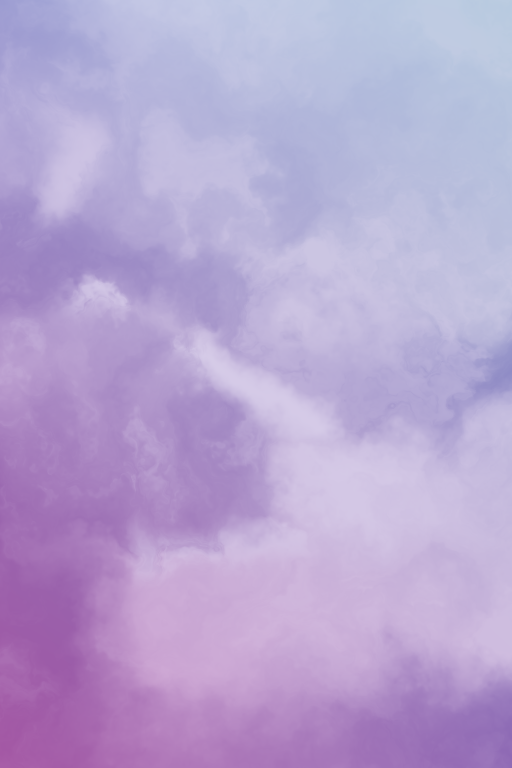
Reproduce this texture procedurally as a Shadertoy shader.

```glsl
#define CLOUD_SCALE 5.5
#define WARP 0.065
#define WISP_SCALE 6.0
#define WISP_DEPTH 0.17
#define HAZE 0.05
#define RIDGE_WIDTH 0.055
#define RIDGE_LIGHT 0.95
#define OCTAVES 6
#define GAIN 0.57

vec3 hash3(vec2 p) {
    vec3 h = fract(vec3(p.xyx) * vec3(0.1031, 0.1030, 0.0973));
    h += dot(h, h.yxz + 33.33);
    return fract((h.xxy + h.yzz) * h.zyx);
}

// Cellular noise: soft, randomly weighted blobs, one per cell
float cellNoise(vec2 p) {
    vec2 cell = floor(p), f = fract(p);
    float sum = 0.0;
    for (int y = -1; y <= 1; y++)
    for (int x = -1; x <= 1; x++) {
        vec2 offset = vec2(x, y);
        vec3 h = hash3(cell + offset + 100.0);
        vec2 d = offset + h.xy - f;
        float k = max(0.0, 1.0 - dot(d, d));
        sum += (2.0 * h.z - 1.0) * k * k * k;
    }
    return sum;
}

float fbm(vec2 p) {
    float sum = 0.0, gain = 1.0;
    for (int i = 0; i < OCTAVES; i++) {
        sum += gain * cellNoise(p);
        p = mat2(1.6, 1.2, -1.2, 1.6) * p + 3.7;
        gain *= GAIN;
    }
    return sum;
}

// Elliptical cloud bank; slope tilts it, soft sets the edge width
float bank(vec2 p, vec2 centre, vec2 radius, float slope, float soft) {
    vec2 d = p - centre;
    d.y -= slope * d.x;
    return 1.0 - smoothstep(1.0 - soft, 1.0 + soft, length(d / radius));
}

// Light falling off around the line from a to b
float glowLine(vec2 p, vec2 a, vec2 b, float width) {
    vec2 ab = b - a;
    float t = clamp(dot(p - a, ab) / dot(ab, ab), 0.0, 1.0);
    return 1.0 - smoothstep(0.0, width, length(p - a - ab * t));
}

vec3 cornerBlend(vec3 bl, vec3 br, vec3 tl, vec3 tr, vec2 t) {
    return mix(mix(bl, br, t.x), mix(tl, tr, t.x), t.y);
}

// Layers one shadow over another without exceeding full shade
float cover(float shade, float amount) {
    return 1.0 - (1.0 - shade) * (1.0 - amount);
}

void mainImage(out vec4 fragColor, in vec2 fragCoord) {
    vec2 uv = fragCoord / iResolution.xy;
    vec2 q = fragCoord / iResolution.y;

    // Turbulent displacement gives the banks their ragged edges
    vec2 swirl = vec2(fbm(q * CLOUD_SCALE), fbm(q * CLOUD_SCALE + 17.3));
    vec2 p = uv + WARP * swirl * vec2(1.2, 0.8);
    float wisps = fbm(q * WISP_SCALE + 0.6 * swirl + 41.0);

    // Shadowed cloud masses
    float body = bank(p, vec2(0.22, 0.435), vec2(0.40, 0.13), -0.12, 0.11);
    float shade = HAZE;
    shade = cover(shade, body * mix(0.66, 0.25, smoothstep(0.40, 0.56, p.y)));
    shade = cover(shade, 0.80 * bank(p, vec2(-0.05, 0.67), vec2(0.24, 0.10), 0.0, 0.6));
    shade = cover(shade, 0.65 * bank(p, vec2(0.0, 0.96), vec2(0.20, 0.13), 0.0, 0.8));
    shade = cover(shade, 0.28 * bank(p, vec2(0.38, 0.81), vec2(0.50, 0.16), -0.1, 0.8));
    shade = cover(shade, 0.45 * bank(p, vec2(0.45, 0.59), vec2(0.32, 0.05), -0.3, 0.5));
    shade = cover(shade, 0.82 * bank(p, vec2(0.95, 0.52), vec2(0.36, 0.075), 0.08, 0.7));
    shade = cover(shade, 0.95 * bank(p, vec2(-0.06, 0.20), vec2(0.28, 0.26), -0.25, 0.5));
    shade = cover(shade, 0.92 * bank(p, vec2(1.0, 0.0), vec2(0.50, 0.10), 0.0, 0.8));
    shade = cover(shade, 0.50 * bank(p, vec2(0.1, -0.02), vec2(0.5, 0.07), 0.0, 0.8));

    // Fine wisps, strongest through the middle of the sky
    float middle = exp(-8.0 * (uv.y - 0.55) * (uv.y - 0.55));
    shade -= WISP_DEPTH * wisps * mix(0.5, 1.0, middle);
    shade = clamp(shade, 0.0, 1.0);

    // Sunlit and shadowed tints drift from magenta to blue
    vec3 lit = cornerBlend(vec3(0.82, 0.62, 0.81), vec3(0.82, 0.72, 0.87),
                           vec3(0.79, 0.79, 0.91), vec3(0.73, 0.80, 0.88), uv);
    vec3 dark = cornerBlend(vec3(0.63, 0.32, 0.63), vec3(0.55, 0.40, 0.70),
                            vec3(0.55, 0.55, 0.79), vec3(0.54, 0.66, 0.83), uv);
    vec3 colour = mix(lit, dark, shade);

    // Bright broken ridge above the central bank, fainter rims elsewhere
    vec2 r = mix(q, p * vec2(q.x / uv.x, 1.0), 0.65);
    float glow = RIDGE_LIGHT * glowLine(r, vec2(0.10, 0.62), vec2(0.43, 0.445), RIDGE_WIDTH);
    glow = max(glow, 0.6 * glowLine(r, vec2(0.18, 0.295), vec2(0.39, 0.305), 0.05));
    glow = max(glow, 0.7 * glowLine(r, vec2(0.05, 0.75), vec2(0.09, 0.81), 0.06));
    glow *= smoothstep(-0.8, 0.3, wisps);
    float opening = bank(p, vec2(0.82, 0.38), vec2(0.25, 0.08), 0.15, 0.6);
    float patches = 0.35 * middle * smoothstep(0.1, 0.9, wisps);
    float light = max(max(glow, patches), opening * (0.65 + 0.25 * wisps));
    colour = mix(colour, vec3(0.84, 0.80, 0.91), clamp(light, 0.0, 1.0));

    fragColor = vec4(colour, 1.0);
}
```
